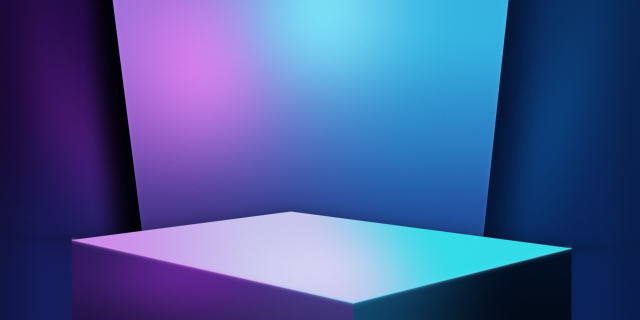
Reproduce this background procedurally as a WebGL 2 fragment shader.

```glsl
#version 300 es
precision highp float;
// Studio backdrop: a glossy box under a tapered panel lit violet and cyan.

uniform vec2 u_resolution;
out vec4 outColor;

// Signed distance to the line a-b, positive on its left.
float side(vec2 p, vec2 a, vec2 b) {
    vec2 d = normalize(b - a);
    return d.x * (p.y - a.y) - d.y * (p.x - a.x);
}

// Inner distance of a convex quad given counter-clockwise.
float quad(vec2 p, vec2 a, vec2 b, vec2 c, vec2 d) {
    return min(min(side(p, a, b), side(p, b, c)),
               min(side(p, c, d), side(p, d, a)));
}

float cover(float d, float pixel) {
    return smoothstep(-0.75 * pixel, 0.75 * pixel, d);
}

// Soft elliptical light.
float glow(vec2 p, vec2 center, vec2 radius) {
    vec2 q = (p - center) / radius;
    return exp(-dot(q, q));
}

float hash(vec2 p) {
    return fract(sin(dot(p, vec2(127.1, 311.7))) * 43758.5);
}

vec3 leftWall(vec2 p, float gap) {
    vec3 color = mix(vec3(0.08, 0.11, 0.36), vec3(0.13, 0.04, 0.27), smoothstep(0.1, 0.75, p.y));
    vec2 slant = vec2(p.x + 0.35 * (p.y - 0.55), p.y);
    color += vec3(0.13, 0.04, 0.14) * glow(slant, vec2(0.26, 0.56), vec2(0.13, 0.33));
    color *= mix(0.75, 1.0, smoothstep(0.0, 0.15, p.x));
    // Shadow cast beside the panel, wider toward the floor.
    float width = mix(0.17, 0.11, p.y);
    return mix(vec3(0.01, 0.005, 0.035), color, smoothstep(0.015, width, gap));
}

vec3 rightWall(vec2 p, float gap) {
    vec3 color = mix(vec3(0.04, 0.13, 0.35), vec3(0.04, 0.17, 0.37), p.y);
    vec2 slant = vec2(p.x - 0.25 * (p.y - 0.6), p.y);
    color += vec3(0.0, 0.08, 0.10) * glow(slant, vec2(1.73, 0.6), vec2(0.12, 0.38));
    color *= mix(1.0, 0.85, smoothstep(1.85, 2.0, p.x));
    float shade = smoothstep(-0.02, 0.14, gap);
    return mix(vec3(0.015, 0.08, 0.20), color, shade);
}

vec3 panelColor(vec2 p) {
    float across = smoothstep(0.45, 1.35, p.x);
    vec3 low = mix(vec3(0.26, 0.20, 0.54), vec3(0.13, 0.31, 0.62), across);
    vec3 middle = mix(vec3(0.52, 0.33, 0.74), vec3(0.17, 0.52, 0.78), across);
    vec3 high = mix(vec3(0.60, 0.43, 0.84), vec3(0.20, 0.70, 0.88), across);
    vec3 color = mix(low, middle, smoothstep(0.27, 0.64, p.y));
    color = mix(color, high, smoothstep(0.55, 0.92, p.y));
    color = mix(color, vec3(0.86, 0.49, 0.93), 0.9 * glow(p, vec2(0.63, 0.80), vec2(0.23, 0.24)));
    return mix(color, vec3(0.49, 0.89, 0.97), 0.92 * glow(p, vec2(1.01, 0.97), vec2(0.24, 0.25)));
}

vec3 topColor(vec2 p) {
    vec3 color = mix(vec3(0.80, 0.55, 0.92), vec3(0.78, 0.77, 0.93), smoothstep(0.28, 0.85, p.x));
    color = mix(color, vec3(0.20, 0.86, 0.91), smoothstep(0.98, 1.42, p.x + 0.5 * (p.y - 0.2)));
    return mix(color, vec3(0.88, 0.88, 0.97), 0.5 * glow(p, vec2(0.98, 0.16), vec2(0.22, 0.10)));
}

vec3 leftFace(vec2 p) {
    vec3 color = mix(vec3(0.16, 0.09, 0.34), vec3(0.30, 0.25, 0.58), smoothstep(0.25, 1.1, p.x));
    color = mix(color, vec3(0.41, 0.14, 0.60), 0.85 * glow(p, vec2(0.58, 0.14), vec2(0.25, 0.16)));
    return color * mix(0.75, 1.0, smoothstep(-0.05, 0.16, p.y));
}

vec3 rightFace(vec2 p) {
    vec3 color = mix(vec3(0.09, 0.38, 0.58), vec3(0.01, 0.06, 0.14), smoothstep(1.08, 1.62, p.x));
    return color * mix(0.72, 1.0, smoothstep(0.0, 0.2, p.y));
}

void main() {
    vec2 p = gl_FragCoord.xy / u_resolution.y;
    float pixel = 1.0 / u_resolution.y;

    // Walls and the tapered panel.
    float inLeft = side(p, vec2(0.352, 1.0), vec2(0.443, 0.284));
    float inRight = side(p, vec2(1.510, 0.258), vec2(1.589, 1.0));
    vec3 color = p.x < 1.0 ? leftWall(p, -inLeft) : rightWall(p, -inRight);
    float panel = min(inLeft, inRight);
    color = mix(color, panelColor(p), cover(panel, pixel));
    color += vec3(0.05, 0.07, 0.08) * exp(-abs(panel) / 0.004) * cover(panel, pixel);

    // Box corners.
    vec2 west = vec2(0.224, 0.250);
    vec2 south = vec2(1.104, 0.052);
    vec2 east = vec2(1.786, 0.224);
    vec2 north = vec2(0.909, 0.339);
    float top = quad(p, west, south, east, north);
    float leftRim = side(p, west, south);
    float rightRim = side(p, south, east);

    // Soft contact shade behind the box, then its three faces.
    color *= 1.0 - 0.22 * exp(-max(-top, 0.0) / 0.025);
    float leftMask = min(min(p.x - west.x, south.x - p.x), -leftRim);
    float rightMask = min(min(p.x - south.x, east.x - p.x), -rightRim);
    color = mix(color, leftFace(p), cover(leftMask, pixel));
    color = mix(color, rightFace(p), cover(rightMask, pixel));
    color = mix(color, topColor(p), cover(top, pixel));

    // Bright bevels along the front edges.
    float bevel = exp(-abs(min(leftRim, rightRim)) / 0.004);
    float within = cover(min(p.x - west.x, east.x - p.x), pixel);
    vec3 rimColor = mix(vec3(0.84, 0.56, 0.94), vec3(0.40, 0.87, 0.97), smoothstep(0.7, 1.2, p.x));
    color = mix(color, rimColor, 0.6 * bevel * within);

    // Faint grain keeps the gradients free of banding.
    color += (hash(floor(p * 256.0)) - 0.5) * 0.006;
    outColor = vec4(clamp(color, 0.0, 1.0), 1.0);
}
```
